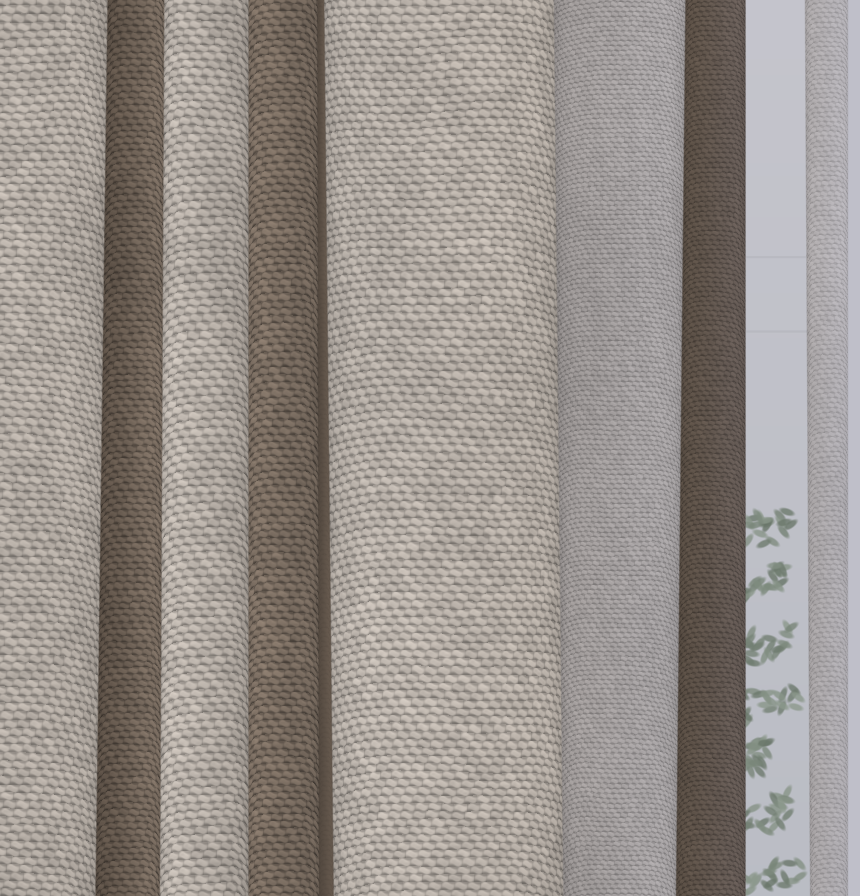
This texture is drawn by a Shadertoy shader. Its source:

```glsl
// Woven linen curtain folds hanging beside a pale window with leafy branches.

float hash(vec2 p) {
    return fract(sin(dot(p, vec2(127.1, 311.7))) * 43758.5453);
}

float noise(vec2 p) {
    vec2 i = floor(p), f = fract(p);
    f = f * f * (3.0 - 2.0 * f);
    return mix(mix(hash(i), hash(i + vec2(1, 0)), f.x),
               mix(hash(i + vec2(0, 1)), hash(i + vec2(1, 1)), f.x), f.y);
}

// Brick-laid oval stitches: bright crowns, dark gaps, uneven yarn
float weave(vec2 p) {
    p.y += 0.9 * noise(p * vec2(0.13, 0.05)) + 0.25 * noise(p * 0.6);
    float row = floor(p.y);
    p.x += 0.5 * mod(row, 2.0) + 0.35 * hash(vec2(row, 3.0));
    vec2 cell = vec2(floor(p.x), row);
    vec2 f = fract(p) - 0.5;
    f.y += 0.12 * sin(6.2832 * f.x);
    float gap = smoothstep(0.27, 0.62, length(f * vec2(0.85, 1.1)));
    float yarn = hash(cell) - 0.5 + 0.6 * (noise(p * 3.0) - 0.5);
    return 0.28 + 0.45 * f.y - gap + 0.35 * yarn;
}

// Paints one fold over everything to the right of its left edge
void fold(inout vec3 color, vec2 uv, float left, float right,
          vec3 lit, vec3 shade, vec2 stitches, float relief) {
    float t = clamp((uv.x - left) / (right - left), 0.0, 1.0);
    float bend = 2.0 * t - 1.0;
    // Stitches crowd together and tilt where the cloth turns away
    float across = left + (right - left) * (0.5 + 0.43 * asin(0.93 * bend));
    float tilt = 0.012 * pow(abs(bend), 5.0);
    vec3 cloth = mix(lit, shade, smoothstep(0.0, 1.0, t));
    cloth *= 1.0 - 0.13 * pow(abs(bend), 9.0);
    cloth *= 1.0 + relief * weave(vec2(across, uv.y + tilt) * stitches);
    cloth *= 0.97 + 0.06 * noise(uv * vec2(9.0, 7.0));
    float edge = 1.0 / iResolution.x;
    color = mix(color, cloth, smoothstep(-edge, edge, uv.x - left));
}

// Bright glass, faint wall joints and drooping tufts of leaves
vec3 window(vec2 uv) {
    vec3 color = mix(vec3(0.73, 0.74, 0.77), vec3(0.77, 0.77, 0.80), uv.y);
    float joint = min(abs(uv.y - 0.63), abs(uv.y - 0.713));
    color -= 0.035 * (1.0 - smoothstep(0.0005, 0.002, joint));
    vec3 leafGreen = vec3(0.40, 0.45, 0.40);
    for (int b = 0; b < 7; b++) {
        float branch = float(b);
        float reach = 0.03 + 0.045 * hash(vec2(branch, 8.0));
        float height = 0.40 - 0.064 * branch;
        for (int k = 0; k < 20; k++) {
            vec2 seed = vec2(branch + 1.0, float(k) + 2.0);
            float along = hash(seed);
            vec2 center = vec2(0.862 + reach * along,
                height + 0.02 * along + 0.036 * (hash(seed + 31.0) - 0.5));
            float angle = 2.4 * (hash(seed + 57.0) - 0.5);
            vec2 q = uv - center;
            q = mat2(cos(angle), -sin(angle), sin(angle), cos(angle)) * q;
            float d = length(q / vec2(0.0085, 0.0036)) - 1.0;
            float cover = 1.0 - smoothstep(-0.35, 0.35, d);
            color = mix(color, leafGreen + 0.15 * hash(seed + 9.0), 0.8 * cover);
        }
    }
    return color;
}

void mainImage(out vec4 fragColor, in vec2 fragCoord) {
    vec2 uv = fragCoord / iResolution.xy;
    float drop = 1.0 - uv.y;
    vec2 coarse = vec2(82.0, 110.0), fine = vec2(150.0, 185.0);
    vec3 linen = vec3(0.72, 0.69, 0.66), linenShade = vec3(0.67, 0.64, 0.61);
    vec3 umber = vec3(0.36, 0.315, 0.275), taupe = vec3(0.46, 0.41, 0.365);
    vec3 gray = vec3(0.61, 0.59, 0.585), grayLit = vec3(0.65, 0.635, 0.64);

    // Edges drift slightly as the cloth falls
    float e1 = 0.125 - 0.014 * drop;
    float e2 = 0.191 - 0.005 * drop;
    float e3 = 0.289;
    float e4 = 0.369 + 0.002 * drop;
    float e5 = 0.377 + 0.011 * drop;
    float e6 = 0.644 + 0.011 * drop;
    float e7 = 0.797 - 0.011 * drop;
    float e8 = 0.867;
    float e9 = 0.936 + 0.006 * drop;

    // Coarse folds with the deep recesses between them
    vec3 color = linen;
    fold(color, uv, -0.12, e1, linen, linenShade, coarse, 0.28);
    fold(color, uv, e1, e2, umber, taupe, coarse * 1.25, 0.30);
    fold(color, uv, e2, e3, linen, linenShade * 0.95, coarse, 0.28);
    fold(color, uv, e3, e4, taupe * 1.06, taupe * 0.93, coarse * 1.12, 0.32);
    fold(color, uv, e4, e5, umber * 0.92, umber * 1.1, fine, 0.04);
    fold(color, uv, e5, e6, linen * 0.98, linenShade * 1.02, coarse, 0.28);

    // Finer cloth behind, then the lining in shadow
    fold(color, uv, e6, e7, gray, grayLit, fine, 0.18);
    fold(color, uv, e7, e8, umber * 0.98, vec3(0.39, 0.35, 0.33), fine, 0.22);

    // Window light, split by one last narrow fold
    float edge = 1.0 / iResolution.x;
    color = mix(color, window(uv), smoothstep(-edge, edge, uv.x - e8));
    fold(color, uv, e9, 0.987, grayLit * 1.02, vec3(0.69, 0.68, 0.70), fine, 0.12);
    color = mix(color, vec3(0.75, 0.75, 0.79), smoothstep(-edge, edge, uv.x - 0.986));

    fragColor = vec4(color, 1.0);
}
```
